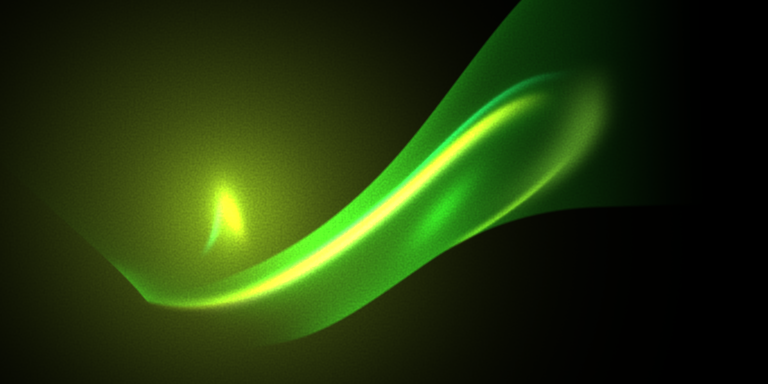
Reproduce this background procedurally as a WebGL 2 fragment shader.

```glsl
#version 300 es
precision highp float;

uniform vec2 u_resolution;
out vec4 fragColor;

const vec3 OLIVE = vec3(0.31, 0.39, 0.08);
const vec3 GREEN = vec3(0.10, 0.62, 0.09);
const vec3 LIME = vec3(0.62, 0.86, 0.14);
const vec3 YELLOW = vec3(0.95, 0.87, 0.14);
const vec3 CREAM = vec3(0.85, 0.90, 0.50);
const vec3 AQUA = vec3(0.08, 0.72, 0.42);

vec2 hashGradient(vec2 cell) {
    vec2 k = vec2(dot(cell, vec2(127.1, 311.7)), dot(cell, vec2(269.5, 183.3)));
    return 2.0 * fract(sin(k) * 43758.55) - 1.0;
}

float gradientNoise(vec2 p) {
    vec2 i = floor(p), f = fract(p), u = f * f * (3.0 - 2.0 * f);
    vec2 e = vec2(1.0, 0.0);
    float low = mix(dot(hashGradient(i), f), dot(hashGradient(i + e), f - e), u.x);
    float high = mix(dot(hashGradient(i + e.yx), f - e.yx), dot(hashGradient(i + 1.0), f - 1.0), u.x);
    return mix(low, high, u.y);
}

// Cubic through points a and b with slopes m, continued as straight lines.
float hermite(float x, vec2 a, vec2 b, vec2 m) {
    float d = b.x - a.x, t = clamp((x - a.x) / d, 0.0, 1.0), s = 1.0 - t;
    float y = a.y * s * s * (1.0 + 2.0 * t) + b.y * t * t * (3.0 - 2.0 * t);
    y += d * t * s * (m.x * s - m.y * t);
    return y + m.x * min(x - a.x, 0.0) + m.y * max(x - b.x, 0.0);
}

// Two cubics joined at the middle point; slopes at start, middle and end.
float curve(float x, vec2 a, vec2 b, vec2 c, vec3 m) {
    return x < b.x ? hermite(x, a, b, m.xy) : hermite(x, b, c, m.yz);
}

float bell(float d, float width) {
    return exp(-d * d / (width * width));
}

// Ridge with separate falloff above and below its crest.
float ridge(float d, float above, float below) {
    return bell(d, d > 0.0 ? above : below);
}

// Elongated soft spot whose long axis follows the given angle.
float spot(vec2 p, float angle, vec2 size) {
    float c = cos(angle), s = sin(angle);
    vec2 q = vec2(c * p.x + s * p.y, c * p.y - s * p.x) / size;
    return exp(-dot(q, q));
}

float window(float x, float a, float b, float c, float d) {
    return smoothstep(a, b, x) * (1.0 - smoothstep(c, d, x));
}

vec3 halo(vec2 p) {
    vec2 q = p - vec2(0.6, 0.44);
    vec3 color = OLIVE * spot(q, -0.5, vec2(0.52, 0.48));
    color += vec3(0.20, 0.28, 0.03) * spot(q, 0.0, vec2(0.17));
    color += LIME * 0.6 * spot(q + vec2(0.01, -0.01), 1.7, vec2(0.075, 0.042));
    color += YELLOW * 0.5 * spot(q - vec2(0.006, 0.0), 1.95, vec2(0.055, 0.018));
    // Small hooked wisp
    float hook = hermite(p.y, vec2(0.33, 0.525), vec2(0.47, 0.572), vec2(0.75, 0.1));
    color += AQUA * 0.55 * ridge(p.x - hook, 0.012, 0.009) * window(p.y, 0.32, 0.40, 0.43, 0.51);
    return color;
}

vec3 veil(vec2 p, float crest, float upper, float lower) {
    float above = p.y - lower, below = upper - p.y;
    float inside = smoothstep(-0.002, 0.008, above) * smoothstep(-0.002, 0.010, below);
    float fade = window(p.x, 0.62, 0.90, 1.32, 1.85);
    float light = 0.30 * fade;
    light += 0.38 * exp(-max(below, 0.0) / 0.07) * window(p.x, 0.52, 0.85, 1.0, 1.6);
    light += 0.42 * exp(-max(above, 0.0) / 0.06) * window(p.x, 0.72, 0.95, 1.1, 1.45);
    light += 0.45 * smoothstep(-0.01, 0.02, p.y - crest) * bell(p.x - 0.87, 0.24);
    vec2 q = p - vec2(1.15, 0.45);
    light += 0.30 * spot(q, 0.8, vec2(0.22, 0.09)) + 0.55 * spot(q, 0.86, vec2(0.11, 0.028));
    return GREEN * light * inside;
}

vec3 streak(vec2 p, float crest) {
    float d = p.y - crest;
    float body = window(p.x, 0.48, 0.92, 1.22, 1.46);
    float spread = mix(0.015, 0.030, smoothstep(0.6, 1.4, p.x));
    vec3 color = YELLOW * 0.85 * ridge(d - 0.004, 0.014, spread) * body;
    color += CREAM * 0.65 * ridge(d + 0.012, 0.012, spread) * window(p.x, 0.45, 0.95, 1.0, 1.36);
    color += LIME * 0.45 * ridge(d, 0.018, 0.010) * window(p.x, 0.34, 0.60, 0.70, 1.0);
    color += GREEN * 0.35 * ridge(d, 0.05, 0.06) * window(p.x, 0.5, 0.8, 1.3, 1.5);
    // Cool fringe separating from the crest
    float lift = 0.022 + 0.095 * max(p.x - 1.04, 0.0);
    color += AQUA * 0.65 * ridge(d - lift, 0.007, 0.014) * window(p.x, 0.6, 0.95, 1.2, 1.52);
    return color;
}

vec3 foldedReturn(vec2 p) {
    float x = hermite(p.y, vec2(0.354, 1.172), vec2(0.72, 1.54), vec2(1.7, 0.1));
    float d = p.x - x;
    vec3 color = vec3(0.25, 0.36, 0.10) * ridge(d, 0.045, 0.07) * window(p.y, 0.40, 0.60, 0.66, 0.86);
    return color + LIME * 0.5 * ridge(d, 0.009, 0.018) * window(p.y, 0.34, 0.41, 0.46, 0.62);
}

vec3 leftTail(vec2 p, float crest) {
    float side = hermite(p.y, vec2(0.219, 0.378), vec2(0.328, 0.273), vec2(-0.8, -1.1));
    float d = p.x - side, rise = p.y - crest;
    float inside = smoothstep(-0.003, 0.006, d) * smoothstep(-0.006, 0.006, rise);
    float light = 0.34 * exp(-max(rise, 0.0) / 0.07) * (1.0 - smoothstep(0.45, 0.8, p.x));
    light += 0.36 * exp(-max(d, 0.0) / 0.035) * window(p.y, 0.20, 0.23, 0.27, 0.34);
    return GREEN * light * inside;
}

void main() {
    vec2 p = gl_FragCoord.xy / u_resolution.y;
    float crest = curve(p.x, vec2(0.365, 0.219), vec2(1.042, 0.492), vec2(1.43, 0.745), vec3(-0.3, 0.85, 0.05));
    float upper = curve(p.x, vec2(0.5, 0.25), vec2(1.04, 0.604), vec2(1.354, 1.0), vec3(0.3, 1.15, 1.1));
    float lower = curve(p.x, vec2(0.742, 0.107), vec2(1.12, 0.318), vec2(1.56, 0.458), vec3(0.2, 0.68, 0.03));

    vec3 color = halo(p) + veil(p, crest, upper, lower) + streak(p, crest);
    color += foldedReturn(p) + leftTail(p, crest);

    // Fine grain
    color *= 1.0 + 0.16 * gradientNoise(p * 170.0);
    fragColor = vec4(clamp(color, 0.0, 1.0), 1.0);
}
```
